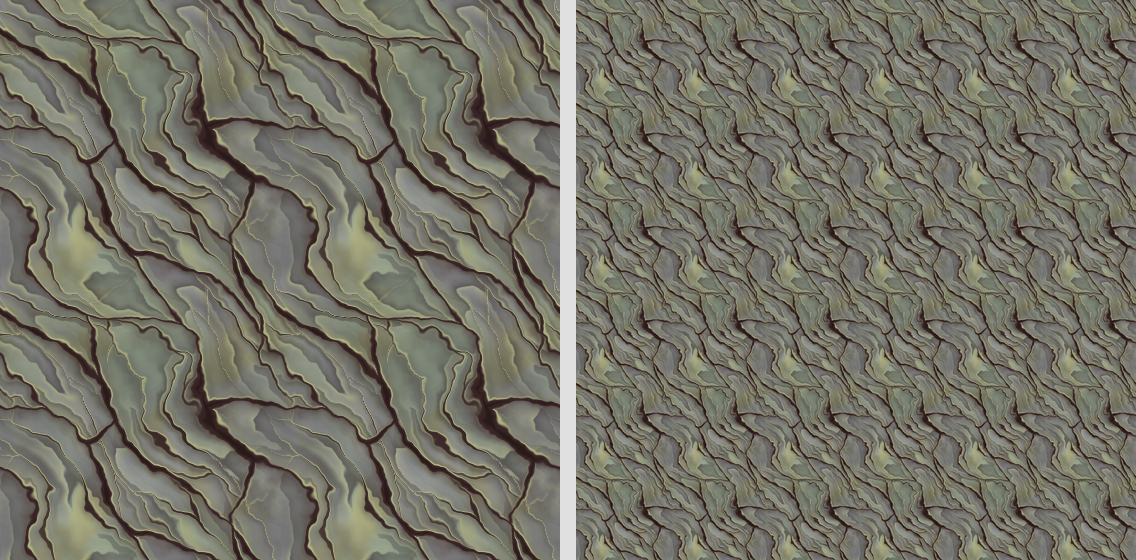
Left: one tile. Right: repeated 3 by 3.
This texture is drawn by a Shadertoy shader. Its source:

```glsl
// Weathered grey-green slate with dark diagonal cracks and pale chipped rims, tiling two by two.

vec2 hash2(vec2 c) {
    c = vec2(dot(c, vec2(127.1, 311.7)), dot(c, vec2(269.5, 183.3)));
    return fract(sin(c) * 43758.5);
}

float cornerSlope(vec2 cell, vec2 offset, vec2 period) {
    float angle = 6.2832 * hash2(mod(cell, period) + 3.0).x;
    return dot(vec2(cos(angle), sin(angle)), offset);
}

// Gradient noise that wraps after a whole number of cells
float noise(vec2 p, vec2 period) {
    vec2 i = floor(p), f = fract(p), e = vec2(1, 0);
    vec2 u = f * f * f * (f * (f * 6.0 - 15.0) + 10.0);
    return mix(mix(cornerSlope(i, f, period), cornerSlope(i + e, f - e, period), u.x),
               mix(cornerSlope(i + e.yx, f - e.yx, period), cornerSlope(i + 1.0, f - 1.0, period), u.x), u.y);
}

float fbm(vec2 p, vec2 period, int octaves) {
    float sum = 0.0, amplitude = 0.5;
    for (int k = 0; k < octaves; k++) {
        sum += amplitude * noise(p, period);
        p = p * 2.0 + 0.37;
        period *= 2.0;
        amplitude *= 0.5;
    }
    return sum;
}

// Slanted Voronoi plates: x is the distance to the border, yz the direction towards it
vec3 plates(vec2 slanted, vec2 cells) {
    vec2 c = slanted * cells, base = floor(c), f = c - base;
    vec2 home = vec2(0), toHome = vec2(9);
    for (int j = -1; j <= 1; j++)
    for (int i = -1; i <= 1; i++) {
        vec2 g = vec2(i, j);
        vec2 r = g + 0.12 + 0.76 * hash2(mod(base + g, cells)) - f;
        if (dot(r, r) < dot(toHome, toHome)) { toHome = r; home = g; }
    }
    vec3 border = vec3(9, 0, 0);
    for (int j = -2; j <= 2; j++)
    for (int i = -2; i <= 2; i++) {
        if (i == 0 && j == 0) continue;
        vec2 g = home + vec2(i, j);
        vec2 r = g + 0.12 + 0.76 * hash2(mod(base + g, cells)) - f;
        vec2 n = normalize(r - toHome);
        vec2 slope = vec2(cells.x * n.x + cells.y * n.y, cells.y * n.y);
        float d = dot(0.5 * (toHome + r), n) / length(slope);
        if (d < border.x) border = vec3(d, normalize(slope));
    }
    return border;
}

float band(float x, float centre, float width) {
    float t = (x - centre) / width;
    return exp(-t * t);
}

void mainImage(out vec4 fragColor, in vec2 fragCoord) {
    vec2 p = fragCoord / iResolution.xy * 2.0;
    float px = 2.0 / iResolution.y;

    // Broad bends and ragged steps, then a shear so that the grain falls to the right
    vec2 w = p + 0.16 * vec2(fbm(p * 3.0, vec2(3), 5), fbm(p * 3.0 + 1.6, vec2(3), 5));
    w += 0.09 * vec2(noise(p * 2.0 + 0.3, vec2(2)), noise(p * 2.0 + 1.2, vec2(2)));
    w += 0.014 * vec2(noise(p * 17.0, vec2(17)), noise(p * 17.0 + 5.4, vec2(17)));
    vec2 q = vec2(w.x, w.x + w.y);

    // Mottled stone
    float tint = fbm(q * vec2(2, 3) + 0.7, vec2(2, 3), 4);
    float stain = fbm(p * 4.0 + 2.3, vec2(4), 4);
    float brush = fbm(q * vec2(7, 15), vec2(7, 15), 4);
    vec3 rimColor = vec3(0.72, 0.73, 0.51);
    vec3 col = mix(vec3(0.47, 0.47, 0.48), vec3(0.49, 0.53, 0.47), smoothstep(-0.2, 0.25, tint));
    col = mix(col, vec3(0.48, 0.47, 0.35), 0.75 * smoothstep(0.02, 0.28, stain));
    col *= 1.02 + 0.24 * brush + 0.45 * fbm(p * 3.0 + 0.6, vec2(3), 4);

    // Flaked layers: a lit lip above each step and a shadow below it
    float h = 0.5 + 4.5 * fbm(q * vec2(2, 4), vec2(2, 4), 2);
    float slope = max(length(vec2(dFdx(h), dFdy(h))) / px, 6.0);
    float above = fract(h) / slope, below = (1.0 - fract(h)) / slope;
    float chipped = 0.25 + 0.75 * smoothstep(-0.25, 0.15, noise(p * 5.0 + 0.4, vec2(5)));
    col *= 1.08 - 0.14 * fract(h);
    col = mix(col, vec3(0.29, 0.27, 0.26), 0.75 * chipped * exp(-below / 0.020) * smoothstep(0.0, px, below));
    col = mix(col, rimColor, chipped * (0.7 * exp(-above / 0.005) + 0.3 * exp(-above / 0.025))
              * smoothstep(0.0, px, above));

    // Hairline cracks that fade into pale ridges
    vec3 hair = plates(q + 0.31, vec2(3, 5));
    float hairMask = noise(w * 4.0 + 0.8, vec2(4));
    float s = hair.x + 0.002 - 0.016 * hairMask;
    float hairLit = 0.5 - 0.5 * dot(hair.yz, vec2(0.7));
    col = mix(col, vec3(0.32, 0.29, 0.28), 0.7 * (1.0 - hairLit) * exp(-max(s, 0.0) / 0.014));
    col = mix(col, rimColor, (0.2 + 0.55 * hairLit) * band(s, 0.005, 0.003));
    col = mix(col, vec3(0.22, 0.15, 0.15), 1.0 - smoothstep(-0.001, 0.002 + px, s));

    // Deep cracks: brown shoulder, bright lip towards the light, dark core
    vec3 deep = plates(q, vec2(2, 3));
    float width = 0.0045 + 0.018 * noise(w * 3.0 + 0.2, vec2(3)) + 0.012 * noise(p * 11.0, vec2(11));
    s = deep.x - max(width, 0.0005);
    float lit = 0.5 - 0.5 * dot(deep.yz, vec2(0.7));
    float ragged = smoothstep(-0.35, 0.25, noise(p * 9.0 + 0.7, vec2(9)));
    col = mix(col, vec3(0.63, 0.65, 0.51), 0.5 * lit * exp(-max(s, 0.0) / 0.035));
    col = mix(col, vec3(0.29, 0.23, 0.22), (0.9 - 0.65 * lit) * exp(-max(s, 0.0) / 0.018));
    col = mix(col, rimColor, (0.1 + 0.8 * lit) * ragged * band(s, 0.008, 0.0035));
    col = mix(col, vec3(0.22, 0.14, 0.14), 1.0 - smoothstep(0.0, 0.003 + px, s));
    col = mix(col, vec3(0.16, 0.10, 0.10), 1.0 - smoothstep(-0.009, -0.002, s));

    fragColor = vec4(col, 1.0);
}
```
